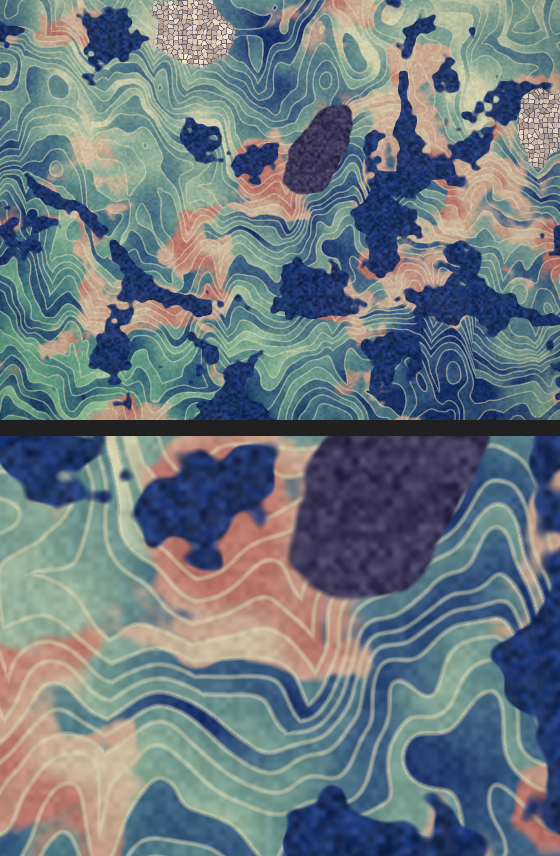
Top: the whole. Bottom: its middle third, enlarged.
Give the GLSL for this texture, as a WebGL 1 fragment shader.

```glsl
precision highp float;
// Aerial view of terraced fields with wooded valleys, bare soil and villages.
uniform vec2 u_resolution;

const vec3 NAVY = vec3(0.09, 0.18, 0.39);
const vec3 SLATE = vec3(0.23, 0.36, 0.49);
const vec3 TEAL = vec3(0.36, 0.51, 0.52);
const vec3 SAGE = vec3(0.52, 0.64, 0.57);
const vec3 CREAM = vec3(0.80, 0.79, 0.66);
const vec3 PEACH = vec3(0.80, 0.64, 0.55);
const vec3 RUST = vec3(0.74, 0.44, 0.39);
const vec3 SCRUB = vec3(0.23, 0.21, 0.33);

float hash(vec2 p) {
  return fract(sin(dot(p, vec2(127.1, 311.7))) * 43758.5453);
}

float noise(vec2 p) {
  vec2 i = floor(p), f = fract(p);
  f = f * f * (3.0 - 2.0 * f);
  return mix(mix(hash(i), hash(i + vec2(1.0, 0.0)), f.x),
             mix(hash(i + vec2(0.0, 1.0)), hash(i + 1.0), f.x), f.y);
}

float fbm(vec2 p) {
  float sum = 0.0, amp = 0.5;
  for (int i = 0; i < 4; i++) {
    sum += amp * noise(p);
    p = mat2(1.6, 1.2, -1.2, 1.6) * p + 5.3;
    amp *= 0.5;
  }
  return sum;
}

// Hill height, counted in terrace steps.
float height(vec2 p) {
  vec2 q = p + 0.07 * (vec2(fbm(p * 4.0), fbm(p * 4.0 + 9.0)) - 0.47);
  float spur = 1.0 - abs(2.0 * noise(q * vec2(12.0, 6.0)) - 1.0);
  return 26.0 * fbm(q * vec2(3.2, 2.6)) + 30.0 * q.y + 3.2 * spur;
}

float segment(vec2 p, vec2 a, vec2 b) {
  vec2 ab = b - a;
  return length(p - a - ab * clamp(dot(p - a, ab) / dot(ab, ab), 0.0, 1.0));
}

// Soft round region: 1 at the centre, 0 beyond the radius.
float region(vec2 p, vec2 centre, vec2 radius) {
  return 1.0 - smoothstep(0.0, 1.0, length((p - centre) / radius));
}

float valleyDistance(vec2 p) {
  float d = segment(p, vec2(0.02, 0.62), vec2(0.35, 0.32));
  d = min(d, segment(p, vec2(0.35, 0.32), vec2(0.82, 0.25)));
  d = min(d, segment(p, vec2(0.82, 0.25), vec2(1.35, 0.27)));
  d = min(d, segment(p, vec2(0.54, 0.46), vec2(0.80, 0.26)));
  d = min(d, segment(p, vec2(0.89, 0.65), vec2(0.95, 0.33)));
  d = min(d, segment(p, vec2(0.99, 0.94), vec2(0.98, 0.62)));
  return min(d, segment(p, vec2(0.72, 0.23), vec2(0.48, 0.0)));
}

vec3 fieldColor(float tone) {
  float t = clamp(tone, 0.0, 1.0) * 4.0;
  vec3 c = mix(NAVY, SLATE, clamp(t, 0.0, 1.0));
  c = mix(c, TEAL, clamp(t - 1.0, 0.0, 1.0));
  c = mix(c, SAGE, clamp(t - 2.0, 0.0, 1.0));
  return mix(c, CREAM, clamp(t - 3.0, 0.0, 1.0));
}

// Packed roofs with shaded alleys, as cells around jittered points.
vec3 roofs(vec2 p, float scale) {
  vec2 q = p * scale, base = floor(q), nearest = base;
  float d1 = 9.0, d2 = 9.0;
  for (int y = -1; y <= 1; y++) {
    for (int x = -1; x <= 1; x++) {
      vec2 cell = base + vec2(float(x), float(y));
      vec2 seed = cell + 0.15 + 0.7 * vec2(hash(cell), hash(cell + 41.0));
      vec2 delta = abs(q - seed);
      float d = max(delta.x, delta.y) + 0.3 * min(delta.x, delta.y);
      if (d < d1) { d2 = d1; d1 = d; nearest = cell; }
      else { d2 = min(d2, d); }
    }
  }
  vec3 roof = mix(vec3(0.66, 0.57, 0.54), vec3(0.93, 0.87, 0.78), hash(nearest + 7.0));
  return mix(vec3(0.38, 0.36, 0.42), roof, smoothstep(0.02, 0.24, d2 - d1));
}

void main() {
  vec2 p = gl_FragCoord.xy / u_resolution.y;
  vec2 warp = vec2(fbm(p * 7.0 + 3.0), fbm(p * 7.0 + 17.0)) - 0.47;
  vec2 bent = p + 0.16 * warp;

  // Terraces: each step gets its own tone, edged by a pale bank.
  float h = height(p), eps = 0.001;
  float slope = length(vec2(height(p + vec2(eps, 0.0)), height(p + vec2(0.0, eps))) - h) / eps;
  float step1 = floor(h);
  float edge = (0.5 - abs(fract(h) - 0.5)) / max(slope, 1.0);
  float bank = 1.0 - smoothstep(0.0004, 0.0030, edge);
  bank *= 1.0 - 0.6 * smoothstep(120.0, 300.0, slope);
  float plot = noise(p * vec2(11.0, 8.0) + step1 * 3.7);
  float tone = 0.50 + 1.1 * (fbm(p * 4.5 + 50.0) - 0.47) + 0.8 * (plot - 0.5);
  tone += 0.24 * region(bent, vec2(1.0, 0.85), vec2(0.5, 0.6));
  tone -= 0.26 * region(bent, vec2(0.65, 0.85), vec2(0.2, 0.3));
  tone -= 0.24 * region(bent, vec2(1.15, 0.05), vec2(0.65, 0.4));
  vec3 color = fieldColor(tone);
  color = mix(color, color * vec3(0.86, 1.05, 0.93), 1.0 - smoothstep(0.1, 0.9, p.x * 0.6 + p.y));

  // Woods gather in the valleys and thicken to the east.
  float valley = 1.0 - smoothstep(0.0, 0.055, valleyDistance(bent));
  float east = region(bent, vec2(1.2, 0.4), vec2(0.5, 0.5));
  float cover = fbm(p * 6.5 + 70.0) + 0.20 * valley + 0.10 * east;
  cover += 0.26 * region(bent, vec2(0.95, 0.52), vec2(0.13, 0.17));
  cover += 0.24 * region(bent, vec2(0.24, 0.82), vec2(0.10, 0.16));
  cover += 0.12 * (noise(p * 55.0) - 0.5);
  float wood = smoothstep(0.635, 0.665, cover);

  // Bare soil lies beside the woods, in streaks along the slope.
  float soil = fbm(bent * vec2(6.0, 7.5) + 31.0) + 0.10 * (plot - 0.5);
  soil += 0.18 * region(bent, vec2(1.15, 0.62), vec2(0.42, 0.5));
  soil += 0.08 * smoothstep(0.50, 0.64, cover);
  vec3 earth = mix(PEACH, RUST, smoothstep(0.5, 0.8, noise(p * 16.0 + 8.0)));
  earth = mix(earth, CREAM, 0.5 * smoothstep(0.5, 0.9, plot));
  color = mix(color, earth, 0.9 * smoothstep(0.60, 0.67, soil));
  color = mix(color, CREAM, 0.58 * bank);

  float leaf = noise(p * 150.0);
  float scrub = smoothstep(0.25, 0.35, region(bent, vec2(0.76, 0.63), vec2(0.10, 0.11)));
  color = mix(color, SCRUB + 0.16 * (leaf - 0.5), scrub);
  color = mix(color, NAVY * (0.65 + 0.65 * leaf), 0.94 * wood);

  // Villages.
  float town = max(region(bent, vec2(0.45, 0.92), vec2(0.13, 0.17)),
                   region(bent, vec2(1.32, 0.71), vec2(0.09, 0.11)));
  color = mix(color, roofs(p, 85.0), smoothstep(0.18, 0.26, town));

  // Fine ground grain and darker corners.
  color += 0.09 * (noise(p * 190.0) - 0.5);
  float corner = length((p - vec2(0.62, 0.55)) / vec2(1.0, 0.85));
  color *= 1.03 - 0.16 * smoothstep(0.5, 1.1, corner);
  gl_FragColor = vec4(color, 1.0);
}
```
